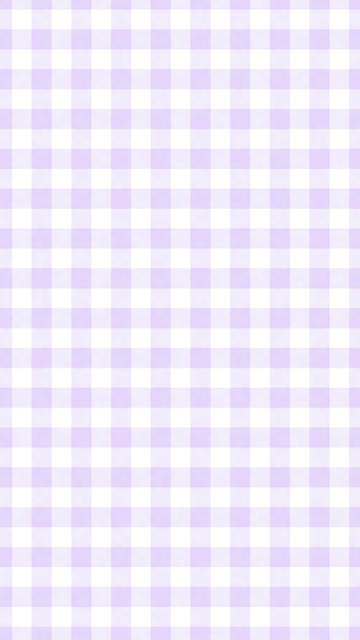
Write a Shadertoy shader that draws this pattern.

```glsl
// Pale lilac gingham: two crossing sets of even bands with soft, faintly pink edges.
#define REPEATS vec2(9.07, 16.07)      // repeats across and down
#define BAND_START vec2(0.80, 0.738)   // first band edge from the top left, in repeats
#define BAND_WIDTH 0.5                 // share of a repeat covered by a band
#define EDGE_SOFTNESS 0.025            // in repeats
#define SEAM_WIDTH 0.05                // in repeats
#define SEAM_TINT vec3(0.0, 0.012, 0.006)
#define MOTTLE_SCALE 7.0               // mottle cells per repeat
#define WHITE vec3(1.0, 1.0, 0.995)
#define LIGHT vec3(0.945, 0.920, 0.990)
#define LIGHT_FADED vec3(0.950, 0.935, 0.982)
#define LILAC vec3(0.897, 0.830, 0.990)
#define LILAC_FADED vec3(0.900, 0.848, 0.975)

float hash(vec2 cell) {
    vec3 p = fract(cell.xyx * 0.1031);
    p += dot(p, p.yzx + 33.33);
    return fract((p.x + p.y) * p.z);
}

float valueNoise(vec2 p) {
    vec2 cell = floor(p);
    vec2 f = fract(p);
    f = f * f * (3.0 - 2.0 * f);
    float low = mix(hash(cell), hash(cell + vec2(1.0, 0.0)), f.x);
    float high = mix(hash(cell + vec2(0.0, 1.0)), hash(cell + 1.0), f.x);
    return mix(low, high, f.y);
}

// Signed distance to the nearest band on each axis, negative inside
vec2 bandDistance(vec2 p) {
    vec2 fromCentre = fract(p - BAND_START - 0.5 * BAND_WIDTH + 0.5) - 0.5;
    return abs(fromCentre) - 0.5 * BAND_WIDTH;
}

void mainImage(out vec4 fragColor, in vec2 fragCoord) {
    vec2 uv = fragCoord / iResolution.xy;
    vec2 p = vec2(uv.x, 1.0 - uv.y) * REPEATS;

    // Band coverage on both axes
    vec2 d = bandDistance(p);
    vec2 soft = max(vec2(EDGE_SOFTNESS), 0.75 * REPEATS / iResolution.xy);
    vec2 band = 1.0 - smoothstep(-soft, soft, d);

    // Uneven dye, showing only in the tinted squares
    float fade = smoothstep(0.35, 0.75, valueNoise(p * MOTTLE_SCALE));
    vec3 light = mix(LIGHT, LIGHT_FADED, fade);
    vec3 lilac = mix(LILAC, LILAC_FADED, fade);

    // One band gives the light tone, two crossing give the full lilac
    vec3 color = mix(mix(WHITE, light, band.x), mix(light, lilac, band.x), band.y);

    // Faint warm line where bands meet
    vec2 seam = 1.0 - smoothstep(vec2(0.0), vec2(SEAM_WIDTH), abs(d));
    color -= SEAM_TINT * max(seam.x, seam.y);

    fragColor = vec4(color, 1.0);
}
```
